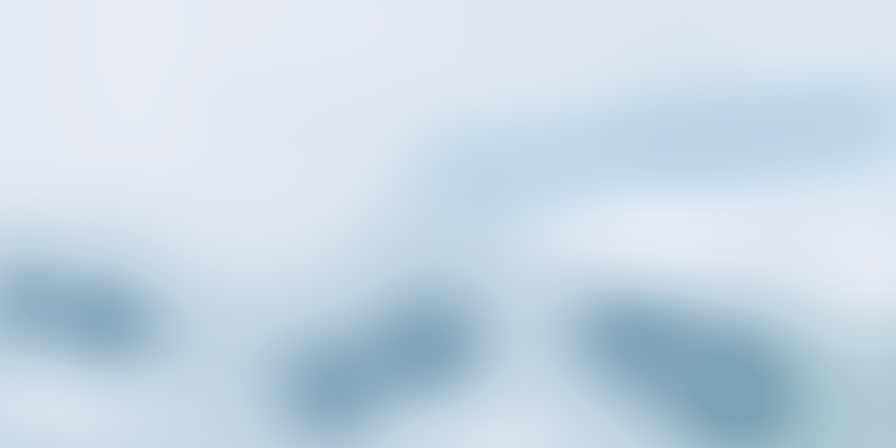
Give the GLSL for this background, as a Shadertoy shader.

```glsl
// Out-of-focus winter haze: pale sky above soft slate-blue masses.
// Gaussian puffs in looped belts add up to one depth value, which is
// gently warped by smooth noise and then mapped through a cool colour ramp.

float hash(vec2 cell) {
    vec3 q = fract(vec3(cell.xyx) * 0.1031);
    q += dot(q, q.yzx + 33.33);
    return fract((q.x + q.y) * q.z);
}

float smoothNoise(vec2 p) {
    vec2 cell = floor(p), f = fract(p);
    f = f * f * f * (f * (f * 6.0 - 15.0) + 10.0);
    return mix(mix(hash(cell), hash(cell + vec2(1, 0)), f.x),
               mix(hash(cell + vec2(0, 1)), hash(cell + vec2(1, 1)), f.x), f.y);
}

float puff(vec2 p, vec2 centre, vec2 radius) {
    vec2 d = (p - centre) / radius;
    return exp(-dot(d, d));
}

// Dark masses stand in pairs along a wavy line near the bottom.
float darkMasses(vec2 p) {
    float sum = 0.0;
    for (int i = 0; i < 6; i++) {
        float x = 0.02 + 0.70 * float(i / 2) + 0.24 * float(i % 2);
        float y = 0.22 + 0.09 * cos(6.7 * (x - 1.19))
                + 0.13 * (1.0 - smoothstep(0.0, 0.3, x));
        sum += puff(p, vec2(x, y), vec2(0.16, 0.145));
    }
    return sum;
}

// A paler blue belt climbs toward the upper right.
float paleBelt(vec2 p) {
    float sum = 0.0;
    for (int i = 0; i < 5; i++) {
        float t = float(i);
        vec2 centre = vec2(1.06 + 0.22 * t, 0.61 + 0.028 * t);
        sum += puff(p, centre, vec2(0.18, 0.14)) * (0.75 + 0.07 * t);
    }
    return sum;
}

// Bright drifts open up along the ground and below the belt.
float lightDrifts(vec2 p) {
    float sum = 0.0;
    for (int i = 0; i < 2; i++) {
        float t = float(i);
        sum += puff(p, vec2(0.15 + 0.95 * t, 0.10 - 0.08 * t), vec2(0.24, 0.10));
        sum += puff(p, vec2(1.43 + 0.53 * t, 0.45 - 0.05 * t), vec2(0.27 - 0.12 * t, 0.12));
    }
    return sum;
}

void mainImage(out vec4 fragColor, in vec2 fragCoord) {
    vec2 p = fragCoord / iResolution.y;

    // Slow warp keeps the masses from looking like plain ellipses.
    vec2 warp = vec2(smoothNoise(p * 3.1 + 4.0), smoothNoise(p * 3.1 + 19.0)) - 0.5;
    vec2 q = p + 0.07 * warp;

    // Ground haze, a thicker right corner and a faint central veil.
    float depth = 0.05 + 0.36 * (1.0 - smoothstep(0.20, 0.66, q.y));
    depth += 0.24 * smoothstep(1.2, 1.9, q.x) * (1.0 - smoothstep(0.08, 0.40, q.y));
    depth += 0.16 * puff(q, vec2(0.98, 0.46), vec2(0.28, 0.20));
    depth += 0.09 * smoothstep(0.5, 1.5, q.x) * smoothstep(0.5, 0.8, q.y);

    float belt = paleBelt(q);
    depth += 0.47 * darkMasses(q) + 0.27 * belt - 0.22 * lightDrifts(q);
    depth += 0.10 * (smoothNoise(p * vec2(3.3, 4.2) + 7.0) - 0.5);
    depth = clamp(depth, 0.0, 1.0);

    // Pale sky to grey-blue to slate.
    vec3 color = mix(vec3(0.905, 0.925, 0.960), vec3(0.760, 0.830, 0.880),
                     smoothstep(0.0, 1.0, min(depth * 2.0, 1.0)) * 0.4
                     + min(depth * 2.0, 1.0) * 0.6);
    color = mix(color, vec3(0.480, 0.635, 0.715), max(depth * 2.0 - 1.0, 0.0));

    // Bluer in the belt, slightly teal in the lower right.
    color += vec3(-0.025, 0.0, 0.015) * min(belt, 1.0);
    color += vec3(0.0, 0.012, -0.012) * smoothstep(1.3, 1.9, p.x)
           * (1.0 - smoothstep(0.1, 0.4, p.y));

    fragColor = vec4(color, 1.0);
}
```
